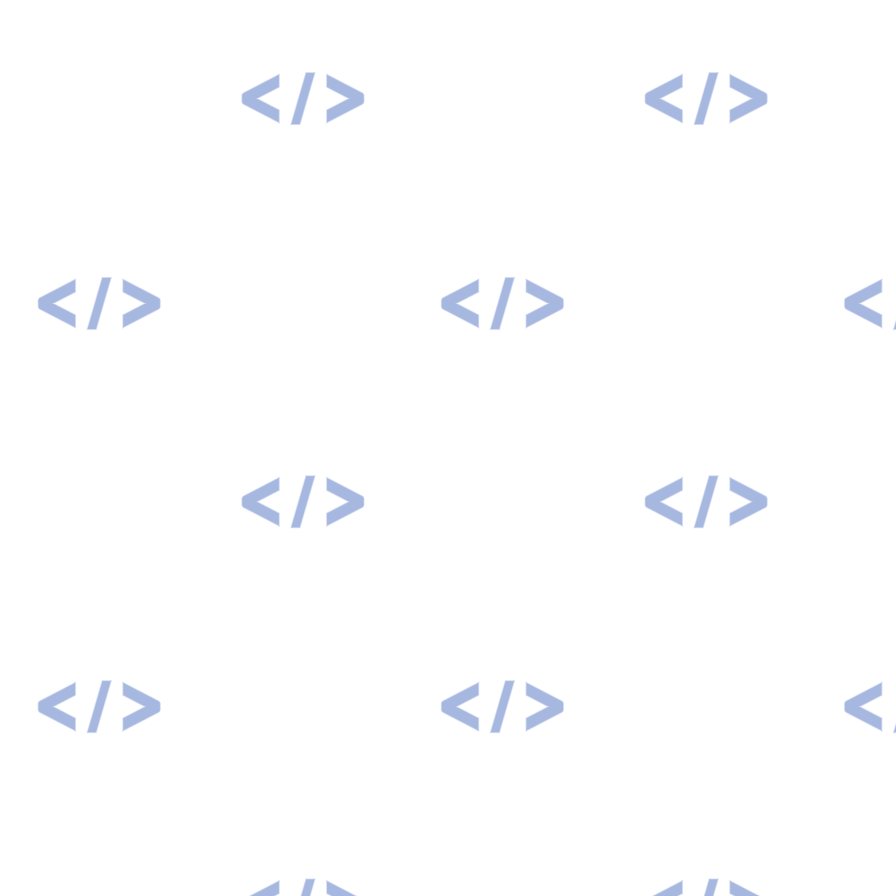
This pattern is drawn by a Shadertoy shader. Its source:

```glsl
// Staggered grid of soft blue code-tag symbols (chevron, slash, chevron) on white.

// Colours
const vec3 PAPER = vec3(1.0);
const vec3 INK = vec3(0.65, 0.72, 0.88);

// Layout, in canvas heights
const float PERIOD = 0.45;
const vec2 UPPER_CENTER = vec2(0.3381, 0.8900);
const vec2 LOWER_CENTER = vec2(0.1107, 0.6613);

// Chevrons
const float CHEVRON_INNER = 0.0264;   // x of the open ends
const float CHEVRON_TIP = 0.0682;     // x of the blunt tip
const float CHEVRON_APEX = 0.0648;    // x where the arm centrelines meet
const float CHEVRON_SLOPE = 0.52;
const float CHEVRON_HALF_WIDTH = 0.0064;
const float TIP_ROUNDING = 0.002;

// Slash
const float SLASH_LEAN = 0.29;        // x shift per unit of height
const float SLASH_HALF_WIDTH = 0.0049;
const float SLASH_HALF_HEIGHT = 0.029;

const float EDGE_SOFTNESS = 0.0013;

// Intersection of two distances with a rounded corner
float roundedMax(float a, float b, float r) {
    vec2 u = max(vec2(a, b) + r, 0.0);
    return min(max(a, b), -r) + length(u);
}

// Mirrored pair of chevrons pointing away from the centre
float chevronsDistance(vec2 p) {
    vec2 q = abs(p);
    float armY = CHEVRON_SLOPE * (CHEVRON_APEX - q.x);
    float arm = abs(q.y - armY) * inversesqrt(1.0 + CHEVRON_SLOPE * CHEVRON_SLOPE)
              - CHEVRON_HALF_WIDTH;
    float tipped = roundedMax(arm, q.x - CHEVRON_TIP, TIP_ROUNDING);
    return max(tipped, CHEVRON_INNER - q.x);
}

// Leaning bar with level ends
float slashDistance(vec2 p) {
    float side = abs(p.x - SLASH_LEAN * p.y) * inversesqrt(1.0 + SLASH_LEAN * SLASH_LEAN)
               - SLASH_HALF_WIDTH;
    return max(side, abs(p.y) - SLASH_HALF_HEIGHT);
}

float symbolDistance(vec2 p) {
    return min(chevronsDistance(p), slashDistance(p));
}

// Offset from the nearest repeat of a lattice through the given centre
vec2 repeatAround(vec2 p, vec2 center) {
    return (fract((p - center) / PERIOD + 0.5) - 0.5) * PERIOD;
}

void mainImage(out vec4 fragColor, in vec2 fragCoord) {
    vec2 p = fragCoord / iResolution.y;

    // Two interleaved lattices form the stagger
    float d = min(symbolDistance(repeatAround(p, UPPER_CENTER)),
                  symbolDistance(repeatAround(p, LOWER_CENTER)));

    float soft = max(EDGE_SOFTNESS, 0.6 / iResolution.y);
    float coverage = 1.0 - smoothstep(-soft, soft, d);
    fragColor = vec4(mix(PAPER, INK, coverage), 1.0);
}
```
